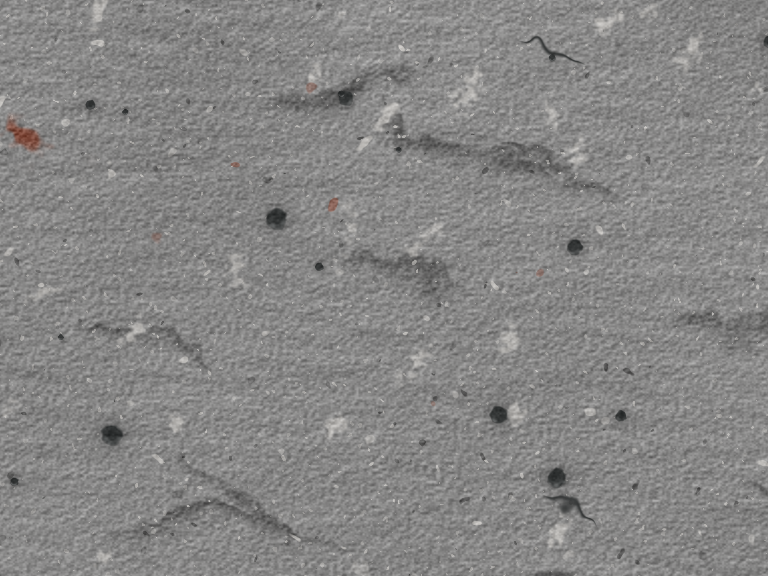
A Shadertoy shader for this texture:

```glsl
// Weathered grey slate: an embossed fine grain with faint ripples, overlaid with
// scattered pale flecks, chalky smears, creases, cracks, round pits and rust.
// Every scattered feature sits in a jittered grid cell chosen by a hash.

#define STONE vec3(0.530, 0.528, 0.526)
#define CHALK vec3(0.770, 0.760, 0.745)
#define RUST vec3(0.50, 0.29, 0.23)
#define HOLLOW vec3(0.17, 0.18, 0.18)
#define GRAIN_RELIEF 0.150
#define GRAIN_SPECKLE 0.115
#define RIPPLE_RELIEF 0.060
#define CREASE_DEPTH 0.20
#define RUST_SPOT vec2(0.04, 0.765)

vec3 hash3(vec2 p) {
    vec3 q = fract(p.xyx * vec3(0.1031, 0.1030, 0.0973));
    q += dot(q, q.yxz + 33.33);
    return fract((q.xxy + q.yzz) * q.zyx);
}

float noise(vec2 p) {
    vec2 i = floor(p), f = fract(p);
    f = f * f * (3.0 - 2.0 * f);
    float low = mix(hash3(i).x, hash3(i + vec2(1, 0)).x, f.x);
    float high = mix(hash3(i + vec2(0, 1)).x, hash3(i + vec2(1, 1)).x, f.x);
    return mix(low, high, f.y);
}

vec2 turn(vec2 v, float angle) {
    float c = cos(angle), s = sin(angle);
    return vec2(c * v.x + s * v.y, c * v.y - s * v.x);
}

// Small ragged chips in every direction
float flecks(vec2 p, float scale, float share, float seed) {
    float ragged = noise(p * scale * 4.0 + seed) - 0.5, cover = 0.0;
    p *= scale;
    for (int n = 0; n < 9; n++) {
        vec2 cell = floor(p) + vec2(n % 3 - 1, n / 3 - 1);
        vec3 spot = hash3(cell + seed), kind = hash3(cell + seed + 71.0);
        if (spot.z > share) continue;
        vec2 q = turn(p - cell - spot.xy, kind.x * 6.283);
        float radius = mix(0.10, 0.36, kind.y * kind.y);
        float d = length(q * vec2(1.0, mix(1.0, 2.4, kind.z))) + ragged * radius * 1.3;
        cover = max(cover, smoothstep(radius, radius * 0.5, d) * mix(0.45, 1.0, kind.z));
    }
    return cover;
}

// Broken chalk smears, mostly steep and leaning right
float smears(vec2 p, float scale, float share, float seed) {
    float patchy = 0.55 * noise(p * 115.0 + seed) + 0.45 * noise(p * 42.0 + seed);
    float body = 0.0;
    p *= scale;
    for (int n = 0; n < 9; n++) {
        vec2 cell = floor(p) + vec2(n % 3 - 1, n / 3 - 1);
        vec3 spot = hash3(cell + seed), kind = hash3(cell + seed + 37.0);
        if (spot.z > share) continue;
        vec2 q = turn(p - cell - spot.xy, mix(0.3, 2.0, kind.x));
        q /= vec2(mix(0.12, 0.40, kind.y), mix(0.06, 0.15, kind.z));
        body = max(body, exp(-dot(q, q)));
    }
    return smoothstep(0.02, 0.2, body) * smoothstep(0.66, 1.05, 0.48 * body + 0.9 * patchy);
}

// Wandering near-level seams; underside widens the shadow below the line
float seams(vec2 p, float scale, float share, float reach, float width, float underside, float seed) {
    p *= scale;
    float wander = 0.22 * noise(p * 4.0 + seed) + 0.07 * noise(p * 15.0 + seed) - 0.145;
    float shade = 0.0;
    for (int n = 0; n < 9; n++) {
        vec2 cell = floor(p) + vec2(n % 3 - 1, n / 3 - 1);
        vec3 spot = hash3(cell + seed), kind = hash3(cell + seed + 53.0);
        if (spot.z > share) continue;
        vec2 q = turn(p - cell - spot.xy, mix(-0.55, 0.35, kind.x));
        float taper = max(0.0, 1.0 - abs(q.x) / (reach * mix(0.55, 1.0, kind.y)));
        float across = (q.y + wander) / (width * (0.3 + taper));
        across /= across < 0.0 ? underside : 1.0;
        shade = max(shade, smoothstep(0.0, 0.35, taper) * exp(-across * across));
    }
    return shade;
}

// Round holes: x = hollow, y = soft halo, z = glint on the lower inner wall
vec3 pits(vec2 p, float scale, float share, float seed) {
    vec3 pit = vec3(0.0);
    p *= scale;
    for (int n = 0; n < 9; n++) {
        vec2 cell = floor(p) + vec2(n % 3 - 1, n / 3 - 1);
        vec3 spot = hash3(cell + seed), kind = hash3(cell + seed + 19.0);
        if (spot.z > share) continue;
        vec2 q = (p - cell - spot.xy) / mix(0.025, 0.095, kind.x * kind.x);
        float d = length(q) + 0.25 * (noise(q * 2.0 + cell * 9.0) - 0.5);
        float wall = smoothstep(0.3, 0.7, d) * smoothstep(1.0, 0.8, d);
        pit = max(pit, vec3(smoothstep(1.1, 0.8, d), exp(-d * d * 0.45), wall * smoothstep(0.1, -0.6, q.y)));
    }
    return pit;
}

void mainImage(out vec4 fragColor, in vec2 fragCoord) {
    vec2 p = fragCoord / iResolution.y;

    // Stone surface lit from the upper left
    vec2 grain = p * vec2(135.0, 185.0);
    vec2 ripple = turn(p, -0.12) * vec2(13.0, 48.0) + 2.0 * noise(p * 7.0);
    float light = GRAIN_RELIEF * (noise(grain) - noise(grain + vec2(-0.4, 0.6)));
    light += GRAIN_SPECKLE * (noise(p * vec2(290.0, 330.0) + 11.0) - 0.5);
    light += RIPPLE_RELIEF * (noise(ripple) - noise(ripple + vec2(-0.2, 0.6)));
    light += 0.05 * (noise(p * 3.0 + 5.0) - 0.5);
    vec3 color = STONE + light;

    // Creases and dark specks
    color -= CREASE_DEPTH * seams(p, 2.7, 0.55, 0.60, 0.022, 2.6, 14.0) * (0.35 + 0.65 * noise(p * 32.0));
    color -= 0.20 * flecks(p, 30.0, 0.10, 201.0);

    // Chalk and rust
    float chalk = 0.75 * smears(p, 6.5, 0.50, 91.0);
    chalk = max(chalk, 0.80 * flecks(p, 62.0, 0.24, 7.0));
    chalk = max(chalk, 0.90 * flecks(p, 24.0, 0.13, 131.0));
    color = mix(color, CHALK + 0.8 * light, chalk);
    vec2 stain = turn(p - RUST_SPOT, -0.4) / vec2(0.045, 0.018);
    float rust = smoothstep(0.55, 0.95, 0.6 * exp(-dot(stain, stain)) + 0.8 * noise(p * 55.0));
    rust *= exp(-0.4 * dot(stain, stain));
    rust = max(rust, 0.7 * flecks(p, 20.0, 0.018, 311.0));
    color = mix(color, RUST + light, rust);

    // Open cracks and pits
    float crack = seams(p, 3.0, 0.22, 0.24, 0.011, 1.4, 45.0);
    color = mix(color, HOLLOW, 0.85 * crack);
    vec3 pit = pits(p, 5.0, 0.34, 63.0);
    color *= 1.0 - 0.22 * pit.y;
    color = mix(color, HOLLOW + 0.5 * light, 0.92 * pit.x);
    color += 0.22 * pit.z * noise(p * 120.0);

    fragColor = vec4(clamp(color, 0.0, 1.0), 1.0);
}
```
